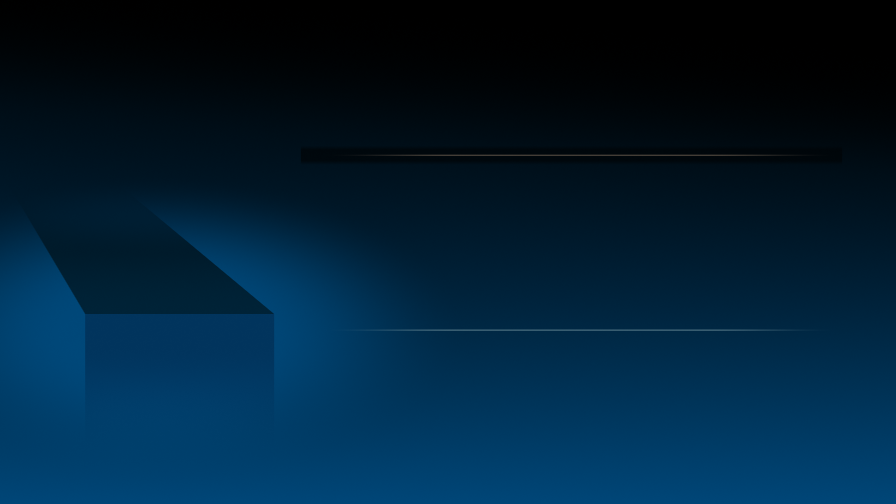
A WebGL 2 fragment shader for this background:

```glsl
#version 300 es
precision highp float;
// A dark blue backdrop: a tilted vertical gradient with a soft oval glow at left.
// A box casts a slanted shadow over the glow, and two thin rules cross the right side.
// Each part is a distance or coverage mask blended over the gradient.

uniform vec2 u_resolution;
out vec4 fragColor;

// Lengths are in canvas heights.
const vec3 BASE_BLUE = vec3(0.0, 0.275, 0.47);
const vec3 GLOW_BLUE = vec3(0.0, 0.29, 0.49);
const vec3 SHADOW_NEAR = vec3(0.0, 0.135, 0.215);
const vec3 SHADOW_FAR = vec3(0.0, 0.08, 0.13);
const vec3 FACE_BLUE = vec3(0.005, 0.205, 0.365);
const vec3 BAR_BLACK = vec3(0.0, 0.015, 0.025);
const vec3 WARM_RULE = vec3(0.46, 0.40, 0.34);
const vec3 COOL_RULE = vec3(0.45, 0.58, 0.62);

const float GRADIENT_POWER = 1.32;
const float GRADIENT_TILT = 0.14;
const vec2 GLOW_CENTER = vec2(0.31, 0.345);
const vec2 GLOW_RADIUS = vec2(0.56, 0.28);
const float GLOW_STRENGTH = 0.92;
const vec2 BOX_SIDES = vec2(0.169, 0.544);
const float BOX_TOP = 0.377;
const float BOX_FADE = 0.10;
const vec2 SHADOW_SLANT = vec2(0.594, 1.20);
const float SHADOW_END = 0.65;
const vec2 BAR_SIDES = vec2(0.597, 1.671);
const float BAR_HALF = 0.015;
const vec2 RULE_SIDES = vec2(0.64, 1.66);
const float RULE_FADE = 0.26;
const float RULE_HALF = 0.00105;
const float RULE_STRENGTH = 0.75;
const float UPPER_RULE = 0.692;
const float LOWER_RULE = 0.345;

// Smooth coverage of the interval between two sides.
float span(float x, vec2 sides, float edge) {
    return clamp(min(x - sides.x, sides.y - x) / edge + 0.5, 0.0, 1.0);
}

// A thin horizontal rule that fades at both ends.
float rule(vec2 p, float height, float pixel) {
    float line = span(p.y, height + vec2(-RULE_HALF, RULE_HALF), pixel);
    float ends = min(p.x - RULE_SIDES.x, RULE_SIDES.y - p.x);
    return RULE_STRENGTH * line * smoothstep(0.0, RULE_FADE, ends);
}

float hash(vec2 p) {
    return fract(sin(dot(p, vec2(12.99, 78.23))) * 43758.5);
}

void main() {
    vec2 p = gl_FragCoord.xy / u_resolution.y;
    float pixel = 1.0 / u_resolution.y;
    float across = gl_FragCoord.x / u_resolution.x;

    // Tilted gradient, steeper toward the top
    float height = p.y + GRADIENT_TILT * (across - 0.5) * smoothstep(0.1, 0.85, p.y);
    vec3 color = BASE_BLUE * pow(clamp(1.0 - height, 0.0, 1.0), GRADIENT_POWER);
    color *= 1.0 - smoothstep(0.7, 1.0, height);

    // Oval glow
    float glow = 1.0 - smoothstep(0.3, 1.1, length((p - GLOW_CENTER) / GLOW_RADIUS));
    color = mix(color, GLOW_BLUE, GLOW_STRENGTH * glow);

    // Slanted shadow rising from the box
    float rise = p.y - BOX_TOP;
    float above = clamp(rise / pixel + 0.5, 0.0, 1.0);
    float shadow = above * span(p.x, BOX_SIDES - SHADOW_SLANT * rise, 1.5 * pixel);
    shadow *= 1.0 - smoothstep(SHADOW_END - 0.16, SHADOW_END, p.y);
    vec3 shade = mix(SHADOW_NEAR, SHADOW_FAR, smoothstep(0.0, 0.22, rise));
    color = mix(color, shade, shadow);

    // Front face, fading toward the floor
    float face = (1.0 - above) * span(p.x, BOX_SIDES, pixel);
    face *= smoothstep(BOX_FADE, BOX_TOP - 0.06, p.y);
    color = mix(color, FACE_BLUE, face);

    // Dark bar and the two rules
    float bar = span(p.x, BAR_SIDES, pixel)
              * span(p.y, UPPER_RULE + vec2(-BAR_HALF, BAR_HALF), 4.0 * pixel);
    color = mix(color, BAR_BLACK, 0.7 * bar);
    color = mix(color, WARM_RULE, rule(p, UPPER_RULE, pixel));
    color = mix(color, COOL_RULE, rule(p, LOWER_RULE, pixel));

    // Fine dither against banding
    color += (hash(gl_FragCoord.xy) - 0.5) / 255.0;
    fragColor = vec4(clamp(color, 0.0, 1.0), 1.0);
}
```
